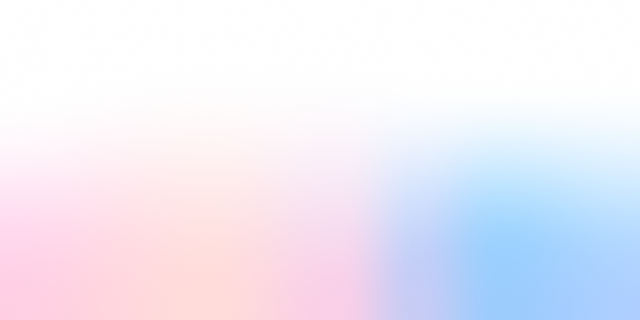
This background is drawn by a Shadertoy shader. Its source:

```glsl
// Smooth horizontal blend through six colours
vec3 ramp(float x, vec3 a, vec3 b, vec3 c, vec3 d, vec3 e, vec3 f) {
    vec3 col = mix(a, b, smoothstep(0.0, 0.33, x));
    col = mix(col, c, smoothstep(0.33, 0.53, x));
    col = mix(col, d, smoothstep(0.53, 0.65, x));
    col = mix(col, e, smoothstep(0.65, 0.78, x));
    return mix(col, f, smoothstep(0.78, 1.0, x));
}

float hash(vec2 p) {
    return fract(sin(dot(p, vec2(127.1, 311.7))) * 43758.5453);
}

void mainImage(out vec4 fragColor, in vec2 fragCoord) {
    vec2 uv = fragCoord / iResolution.xy;

    // Pink, peach, lilac and blue along the lower edge
    vec3 lowGlow = ramp(uv.x,
        vec3(1.0, 0.81, 0.89), vec3(1.0, 0.86, 0.85), vec3(0.98, 0.81, 0.91),
        vec3(0.78, 0.80, 0.96), vec3(0.61, 0.80, 0.99), vec3(0.68, 0.81, 1.0));

    // Hues of the upper part of the glow, before it fades
    vec3 highGlow = ramp(uv.x,
        vec3(1.0, 0.75, 0.90), vec3(1.0, 0.83, 0.83), vec3(0.94, 0.81, 0.92),
        vec3(0.72, 0.82, 0.99), vec3(0.61, 0.84, 1.0), vec3(0.72, 0.88, 1.0));
    vec3 glow = mix(lowGlow, highGlow, smoothstep(0.0, 0.5, uv.y));

    // The blue side stays dense higher up; the peach centre reaches furthest
    float fadeStart = 0.2 * smoothstep(0.5, 0.76, uv.x);
    float fadeEnd = 0.7 + 0.1 * smoothstep(0.0, 0.3, uv.x)
                  - 0.05 * smoothstep(0.5, 0.7, uv.x);
    float fade = 1.0 - smoothstep(fadeStart, fadeEnd, uv.y);
    vec3 col = mix(vec3(0.998), glow, fade);

    // Fine dither against banding
    col += (hash(fragCoord) - 0.5) / 255.0;
    fragColor = vec4(clamp(col, 0.0, 1.0), 1.0);
}
```
